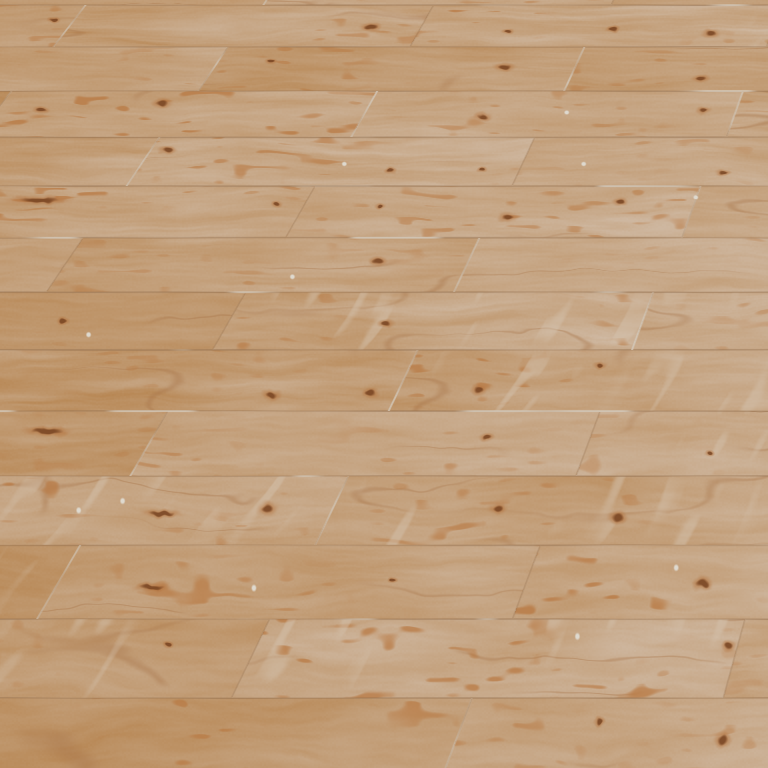
A Shadertoy shader for this texture:

```glsl
// Pale hardwood strip floor seen at a slight angle: thirteen rows of planks in
// half-offset bond, with slanted butt joints converging to a far point.
// Each plank gets its own tone, grain, flecks, saw marks and knots from hashes.

float hash(vec2 p) {
    return fract(sin(dot(p, vec2(127.1, 311.7))) * 43758.5453);
}

float noise(vec2 p) {
    vec2 i = floor(p), f = fract(p);
    f = f * f * (3.0 - 2.0 * f);
    return mix(mix(hash(i), hash(i + vec2(1, 0)), f.x),
               mix(hash(i + vec2(0, 1)), hash(i + vec2(1, 1)), f.x), f.y);
}

float fbm(vec2 p) {
    float sum = 0.0, amp = 0.5;
    for (int i = 0; i < 4; i++) {
        sum += amp * noise(p);
        p = p * 2.03 + 17.3;
        amp *= 0.5;
    }
    return sum / 0.94;
}

// Soft thin line of the given half width at distance d
float line(float d, float halfWidth, float px) {
    return 1.0 - smoothstep(halfWidth - px * 0.5, halfWidth + px, d);
}

// x: dark core, y: orange halo of the knot in a cell two rows wide
vec2 knot(vec2 s) {
    vec2 cell = floor(s / vec2(2, 1));
    float kind = hash(cell + 5.7);
    vec2 centre = vec2(0.7 + 0.6 * hash(cell + 1.3), 0.25 + 0.5 * hash(cell + 8.1));
    vec2 d = s - cell * vec2(2, 1) - centre;
    float size = 0.5 + 0.6 * hash(cell + 3.9);
    float halfLength = kind < 0.06 ? 0.36 : 0.11;
    d += 0.05 * (vec2(noise(s * 9.0), noise(s * 9.0 + 40.0)) - 0.5);
    float r = length(d / vec2(halfLength, 0.062)) / size;
    return step(kind, 0.46) * vec2(1.0 - smoothstep(0.45, 1.1, r), 1.0 - smoothstep(0.6, 2.0, r));
}

void mainImage(out vec4 fragColor, in vec2 fragCoord) {
    vec2 uv = fragCoord / iResolution.xy;
    float px = 1.0 / iResolution.y;

    // Perspective: depth grows downward, rows widen towards the viewer
    float depth = 1.0 - uv.y + 2.1745;
    float across = 40.01 - 89.45 / depth;
    float row = floor(across), inRow = fract(across);
    float along = ((uv.x - 1.79) / depth + 0.668 + 0.00225 * row) / 0.2077
                - 0.5 * mod(row, 2.0);
    float inPlank = fract(along);
    vec2 plank = vec2(floor(along), row);
    vec2 neighbour = plank + vec2(inPlank < 0.5 ? -1 : 1, 0);

    // Distances to the long seams and to the butt joints, in canvas units
    float seamDist = (0.5 - abs(inRow - 0.5)) * depth * depth / 89.45;
    float jointDist = (0.5 - abs(inPlank - 0.5)) * 0.2077 * depth * 0.9;

    // Plank tone, smoothed over the joint, plus the light from the right
    float blend = 0.5 - 0.5 * smoothstep(0.0, px, jointDist);
    float tone = mix(hash(plank + 2.4), hash(neighbour + 2.4), blend);
    float k = 0.36 + 0.32 * uv.x + 0.40 * (tone - 0.5);

    // Wavy grain, stretched along the plank
    vec2 s = vec2(uv.x * 14.0, across);
    vec2 g = s + 40.0 * vec2(hash(plank + 6.2), hash(plank + 9.5));
    float warp = 1.1 * fbm(g * vec2(0.5, 1.2));
    float streak = fbm(vec2(g.x * 0.45, g.y * 5.0 + warp * 2.0));
    float fibre = noise(vec2(g.x * 1.6, g.y * 21.0 + warp * 6.0));
    float cloud = fbm(g * vec2(0.35, 0.8));
    k += (0.35 + 0.4 * hash(plank + 4.1)) * (streak - 0.5);
    k += 0.13 * (fibre - 0.5) + 0.35 * (cloud - 0.5);
    k += 0.05 * (hash(floor(uv * 384.0)) - 0.5);
    vec3 col = mix(vec3(0.72, 0.53, 0.33), vec3(0.81, 0.72, 0.63), clamp(k, -0.1, 1.15));

    // Sparse dark grain lines
    float vein = 1.0 - smoothstep(0.0, 0.035, abs(noise(vec2(g.x * 0.3, g.y * 2.2 + warp)) - 0.5));
    vein *= smoothstep(0.55, 0.8, noise(g * vec2(0.5, 1.5) + 71.0));
    col = mix(col, vec3(0.66, 0.46, 0.29), 0.38 * vein);

    // Short orange flecks, gathered in patches
    float patches = smoothstep(0.3, 0.7, noise(g * vec2(0.4, 0.8) + 23.0));
    float fleck = smoothstep(0.72, 0.92, noise(vec2(g.x * 2.6, g.y * 10.0 + warp * 3.0)));
    col = mix(col, vec3(0.72, 0.46, 0.24), fleck * patches * (0.25 + 0.5 * hash(plank + 7.7)));

    // Pale slanted saw marks on a few planks
    float bend = along * 34.0 + 0.9 * inRow * inRow + 0.8 * noise(g);
    float saw = smoothstep(0.68, 0.92, noise(vec2(bend, across * 1.6)));
    saw *= step(0.7, hash(plank + 3.3)) * smoothstep(0.3, 0.6, noise(g * 0.6 + 11.0));
    col = mix(col, vec3(0.83, 0.76, 0.68), 0.5 * saw);

    // Knots
    vec2 spot = knot(s);
    col = mix(col, vec3(0.70, 0.44, 0.23), 0.55 * spot.y);
    col = mix(col, vec3(0.45, 0.25, 0.12), 0.8 * spot.x);

    // Faint dark seams and joints, with bright glints where they are worn
    float seam = line(seamDist, 0.0008, px) * (0.15 + 0.45 * noise(vec2(s.x * 0.7, row * 5.0)));
    float joint = line(jointDist, 0.0007, px) * 0.3;
    col = mix(col, vec3(0.58, 0.44, 0.31), max(seam, joint));
    float seamWear = smoothstep(0.76, 0.92, noise(vec2(s.x * 0.9, floor(across + 0.5) * 7.3)));
    float jointWear = step(0.55, hash(vec2(floor(along + 0.5), row) + 5.5)) * noise(s * 2.5);
    float glint = max(line(seamDist, 0.0009, px) * seamWear, line(jointDist, 0.0009, px) * jointWear);

    // Tiny white chips
    vec2 chipCell = floor(s);
    vec2 chip = s - chipCell - 0.2 - 0.6 * vec2(hash(chipCell + 0.7), hash(chipCell + 2.9));
    float chipMask = step(0.94, hash(chipCell + 12.1)) * (1.0 - smoothstep(0.02, 0.06, length(chip)));
    col = mix(col, vec3(0.87, 0.85, 0.81), max(0.7 * glint, chipMask));

    fragColor = vec4(col, 1.0);
}
```
